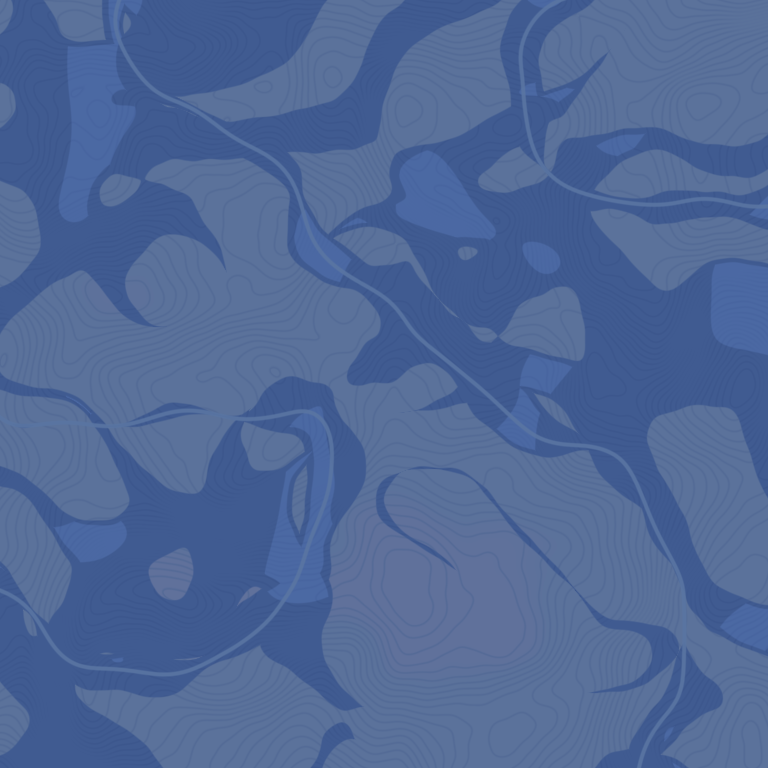
Reproduce this texture procedurally as a WebGL 1 fragment shader.

```glsl
precision highp float;
uniform vec2 u_resolution;

const vec3 LAND = vec3(0.355, 0.446, 0.606);
const vec3 LAND_LINE = vec3(0.318, 0.409, 0.583);
const vec3 HILLTOP = vec3(0.380, 0.440, 0.610);
const vec3 VALLEY = vec3(0.252, 0.358, 0.570);
const vec3 VALLEY_LINE = vec3(0.230, 0.332, 0.545);
const vec3 LAKE = vec3(0.295, 0.410, 0.640);
const vec3 LAKE_LINE = vec3(0.275, 0.390, 0.620);
const vec3 ROAD = vec3(0.350, 0.458, 0.635);

vec2 gradientAt(vec2 cell) {
  float h = fract(sin(dot(cell, vec2(127.1, 311.7))) * 43758.5453);
  return vec2(cos(h * 6.28318), sin(h * 6.28318));
}

float gradientNoise(vec2 p) {
  vec2 i = floor(p);
  vec2 f = p - i;
  vec2 u = f * f * f * (f * (f * 6.0 - 15.0) + 10.0);
  float a = dot(gradientAt(i), f);
  float b = dot(gradientAt(i + vec2(1, 0)), f - vec2(1, 0));
  float c = dot(gradientAt(i + vec2(0, 1)), f - vec2(0, 1));
  float d = dot(gradientAt(i + vec2(1, 1)), f - vec2(1, 1));
  return mix(mix(a, b, u.x), mix(c, d, u.x), u.y);
}

vec2 warp(vec2 p, float scale, float amount) {
  return p + amount * vec2(gradientNoise(p * scale + 3.7),
                           gradientNoise(p * scale + 41.3));
}

// Terrain fields: x valley depth, y height, z signed road field, w lake depth
vec4 terrain(vec2 p) {
  vec2 q = warp(p, 5.0, 0.06);
  float rough = gradientNoise(p * 27.0 + 8.4);

  float road = gradientNoise(warp(p, 6.0, 0.07) * 1.9 + vec2(5.3, 17.6));
  float width = 0.10 + 0.32 * gradientNoise(p * 2.3 + 60.2);
  float channel = width - abs(gradientNoise(q * 4.8 + 23.1));
  float corridor = 0.07 - 2.0 * abs(road) + 0.18 * gradientNoise(p * 9.0 + 14.5);
  float valley = max(channel, corridor) + 0.025 * rough;

  float height = gradientNoise(q * 2.7 + 31.9)
               + 0.28 * gradientNoise(q * 8.0 + 71.5) + 0.02 * rough;
  float lake = min(gradientNoise(q * 7.0 + 88.6) - 0.27, valley - 0.035);
  return vec4(valley, height, road, lake);
}

float inside(float signedDistance, float pixel) {
  return smoothstep(-pixel, pixel, signedDistance);
}

float stroke(float dist, float halfWidth, float pixel) {
  return 1.0 - smoothstep(halfWidth - pixel, halfWidth + pixel, dist);
}

// Iso-lines of a height, faded where they crowd together
float contour(float height, float slope, float density, float pixel) {
  float spacing = 1.0 / (density * slope);
  float dist = abs(fract(height * density) - 0.5) * spacing;
  float visible = smoothstep(0.003, 0.007, spacing);
  return visible * stroke(dist, 0.0011, pixel);
}

void main() {
  float pixel = 1.0 / min(u_resolution.x, u_resolution.y);
  vec2 p = gl_FragCoord.xy * pixel;

  // Gradient lengths turn the fields into distances
  float e = 0.001;
  vec4 field = terrain(p);
  vec4 dx = (terrain(p + vec2(e, 0.0)) - field) / e;
  vec4 dy = (terrain(p + vec2(0.0, e)) - field) / e;
  vec4 slope = max(sqrt(dx * dx + dy * dy), vec4(0.15));
  vec4 dist = field / slope;

  float sparse = contour(field.y, slope.y, 26.0, pixel);
  float dense = contour(field.y, slope.y, 52.0, pixel);

  // Layers from land up to road
  vec3 ground = mix(LAND, HILLTOP, 0.8 * smoothstep(0.35, 0.5, field.y));
  vec3 color = mix(ground, LAND_LINE, 0.75 * sparse);
  vec3 valley = mix(VALLEY, VALLEY_LINE, 0.75 * dense);
  vec3 lake = mix(LAKE, LAKE_LINE, 0.75 * dense);
  color = mix(color, valley, inside(dist.x, pixel));
  color = mix(color, lake, inside(dist.w, pixel));
  color = mix(color, ROAD, 0.9 * stroke(abs(dist.z), 0.0026, pixel));

  gl_FragColor = vec4(color, 1.0);
}
```
